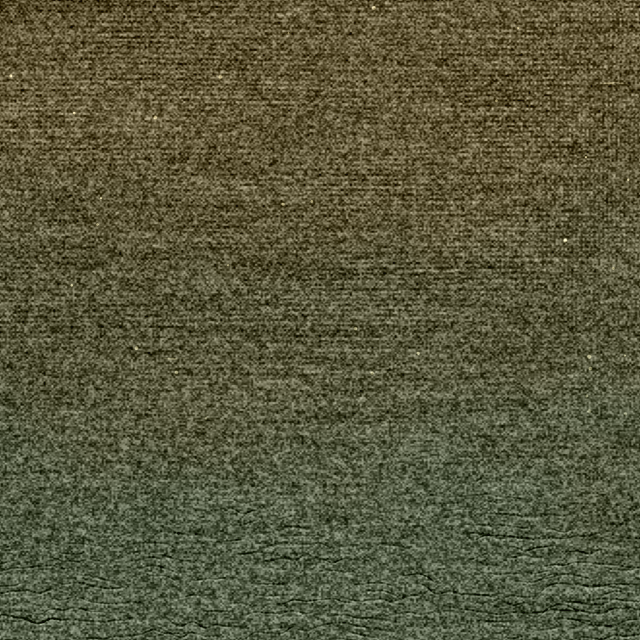
Write a WebGL 1 fragment shader that draws this texture.

```glsl
precision highp float;
// Aged woven cloth fading from brown at the top to grey-green at the bottom.
// Straight threads and layered value noise make the weave; short row-based
// wavy lines make the cracks, and jittered cells hold the pale flecks.

uniform vec2 u_resolution;

const float TAU = 6.2831853;

float hash(vec2 p) {
  vec3 q = fract(vec3(p.xyx) * vec3(0.1031, 0.1030, 0.0973));
  q += dot(q, q.yzx + 33.33);
  return fract((q.x + q.y) * q.z);
}

float noise(vec2 p) {
  vec2 cell = floor(p);
  vec2 f = fract(p);
  f = f * f * (3.0 - 2.0 * f);
  float low = mix(hash(cell), hash(cell + vec2(1.0, 0.0)), f.x);
  float high = mix(hash(cell + vec2(0.0, 1.0)), hash(cell + 1.0), f.x);
  return mix(low, high, f.y);
}

// Noise centred on zero
float grain(vec2 p) {
  return noise(p) - 0.5;
}

// Brown, olive and green dye, with blotchy borders between them
vec3 dye(vec2 p) {
  float blotch = grain(p * vec2(4.0, 6.0) + 3.0) + 0.5 * grain(p * vec2(13.0, 17.0));
  float height = p.y + 0.14 * blotch;
  vec3 green = vec3(0.328, 0.366, 0.277);
  vec3 olive = vec3(0.340, 0.333, 0.228);
  vec3 brown = vec3(0.385, 0.343, 0.220);
  vec3 color = mix(green, olive, smoothstep(0.10, 0.48, height));
  return mix(color, brown, smoothstep(0.48, 0.88, height));
}

// Light and dark of the threads: rows, crossings, streaks and fine grit
float weave(vec2 p) {
  vec2 bend = vec2(grain(p * vec2(9.0, 24.0)), grain(p * vec2(5.0, 12.0) + 40.0));
  vec2 thread = TAU * (p * vec2(146.0, 122.0) + vec2(1.0, 0.7) * bend);
  float order = smoothstep(0.2, 0.75, p.y);
  float patchy = 0.3 + 1.4 * noise(p * vec2(5.0, 14.0) + 70.0);
  float rows = sin(thread.y) * mix(0.015, 0.050, order) * patchy;
  float crossings = sin(thread.x) * sin(thread.y) * mix(0.03, 0.06, order);
  float columns = sin(thread.x) * 0.04 * order * smoothstep(0.5, 1.0, p.x);
  float streaks = 0.11 * grain(p * vec2(9.0, 170.0)) + 0.025 * grain(p * vec2(2.0, 45.0));
  float grit = 0.22 * grain(p * vec2(170.0, 270.0)) + 0.37 * grain(p * vec2(330.0, 370.0) + 9.0);
  return rows + crossings + columns + streaks + grit;
}

// Short, broken cracks, dark with a pale lower lip, strongest near the bottom
float cracks(vec2 p) {
  float shade = 0.0;
  for (int i = 0; i < 2; i++) {
    float layer = float(i);
    float count = 58.0 + 21.0 * layer;
    vec2 shift = vec2(31.0, 57.0) * layer;
    float wave = 1.2 * noise(p * vec2(17.0, 11.0) + shift) + 0.6 * noise(p * vec2(50.0, 16.0) + shift);
    float level = p.y * count + wave;
    float row = floor(level);
    float offset = (fract(level) - 0.5) / count;
    float broken = smoothstep(0.50, 0.78, noise(vec2(p.x * 17.0 + row * 17.3, row * 5.7 + layer * 90.0)));
    float groove = 1.0 - smoothstep(0.0004, 0.0024, abs(offset));
    float lip = 1.0 - smoothstep(0.0004, 0.0022, abs(offset + 0.0032));
    shade += broken * (0.09 * lip - 0.17 * groove);
  }
  float zone = 1.0 - smoothstep(0.08, 0.32, p.y + 0.15 * grain(p * 5.0));
  return shade * zone;
}

// Sparse pale flecks; a few are drawn out along the threads
float flecks(vec2 p) {
  float light = 0.0;
  for (int i = 0; i < 2; i++) {
    float layer = float(i);
    float density = mix(30.0, 12.0, layer);
    vec2 grid = p * density + 20.0 * layer;
    vec2 cell = floor(grid);
    vec2 center = 0.25 + 0.5 * vec2(hash(cell + 11.0), hash(cell + 47.0));
    vec2 away = (fract(grid) - center) / density;
    away.x *= mix(1.0, 0.10, layer);
    float radius = mix(0.0020, 0.0042, hash(cell + 83.0)) * mix(1.0, 0.7, layer);
    float present = step(0.945, hash(cell + 5.0));
    float spot = 1.0 - smoothstep(radius * 0.4, radius * 1.1, length(away));
    float frayed = mix(1.0, smoothstep(0.35, 0.65, noise(p * vec2(110.0, 260.0))), layer);
    light += present * spot * frayed * mix(0.40, 0.28, layer);
  }
  return light * smoothstep(0.25, 0.45, p.y);
}

void main() {
  vec2 p = gl_FragCoord.xy / u_resolution.y;
  float tone = 0.025 * grain(p * vec2(3.0, 8.0) + 15.0);
  tone -= 0.04 * smoothstep(0.95, 1.0, p.y) * (1.0 - smoothstep(0.1, 0.6, p.x));
  vec3 color = dye(p) + tone + weave(p) + cracks(p);
  color += flecks(p) * vec3(1.0, 0.97, 0.82);
  gl_FragColor = vec4(clamp(color, vec3(0.03, 0.03, 0.01), vec3(1.0)), 1.0);
}
```
